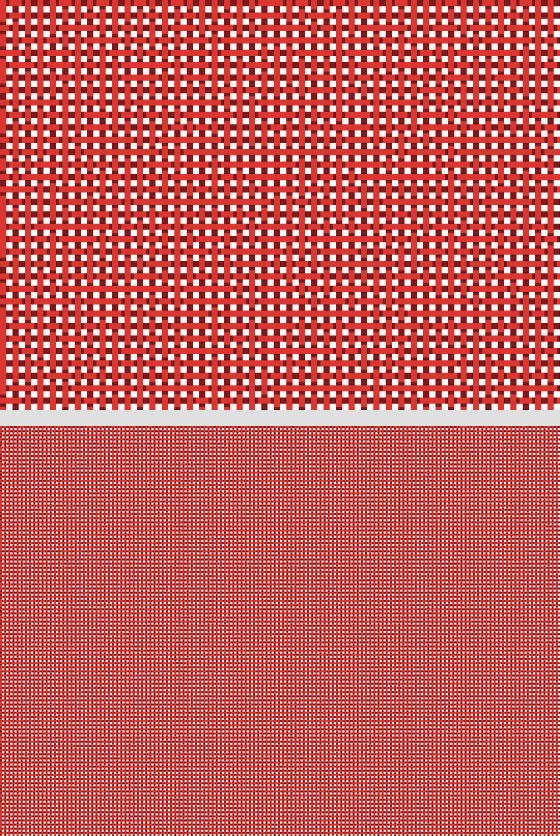
Top: one tile. Bottom: repeated 3 by 3.
Reproduce this pattern procedurally as a WebGL 2 fragment shader.

```glsl
#version 300 es
precision highp float;

uniform vec2 u_resolution;
out vec4 fragColor;

const vec2 REPEATS = vec2(45.0, 33.0);   // strands across and down
const float HALF_WIDTH = 0.25;           // half a strand, in pitches
const float CONTACT_WIDTH = 0.06;        // dark crease beside an upper strand
const int SAMPLES = 4;                   // antialiasing grid per axis

const vec3 PAPER = vec3(0.995, 0.985, 0.985);
const vec3 STRAND = vec3(0.86, 0.212, 0.19);
const vec3 SHADE = vec3(0.49, 0.10, 0.11);
const vec3 CREASE = vec3(0.30, 0.035, 0.045);

float hash(uvec2 cell, uint seed) {
    uint h = cell.x * 747796405u + cell.y * 2891336453u + seed * 277803737u;
    h = (h ^ (h >> 16)) * 2246822519u;
    h = (h ^ (h >> 13)) * 3266489917u;
    h ^= h >> 16;
    return float(h >> 8) / 16777216.0;
}

// True where the horizontal strand lies on top; mild bias per row and column.
bool horizontalOver(vec2 cell) {
    uvec2 id = uvec2(mod(cell, REPEATS));
    float rowBias = hash(uvec2(0u, id.y), 11u) - 0.5;
    float columnBias = hash(uvec2(id.x, 0u), 23u) - 0.5;
    float chance = 0.5 + 0.45 * (rowBias + columnBias);
    return hash(id, 37u) < chance;
}

// Visible part of a strand that dives below the crossing.
vec3 lowerStrand(float along) {
    float fromUpper = abs(along) - HALF_WIDTH;
    return mix(CREASE, SHADE, step(CONTACT_WIDTH, fromUpper));
}

// One crossing with its four arms, centred on the origin.
vec3 crossing(vec2 local, bool horizontalTop) {
    vec2 upper = horizontalTop ? local : local.yx;
    if (abs(upper.y) < HALF_WIDTH) return STRAND;
    if (abs(upper.x) < HALF_WIDTH) return lowerStrand(upper.y);
    return PAPER;
}

vec3 weave(vec2 uv) {
    vec2 grid = vec2(uv.x, 1.0 - uv.y) * REPEATS - HALF_WIDTH;
    vec2 cell = floor(grid + 0.5);
    return crossing(grid - cell, horizontalOver(cell));
}

void main() {
    // Average a small grid of samples to smooth every edge.
    vec3 total = vec3(0.0);
    for (int y = 0; y < SAMPLES; y++) {
        for (int x = 0; x < SAMPLES; x++) {
            vec2 offset = (vec2(x, y) + 0.5) / float(SAMPLES) - 0.5;
            total += weave((gl_FragCoord.xy + offset) / u_resolution);
        }
    }
    fragColor = vec4(total / float(SAMPLES * SAMPLES), 1.0);
}
```
